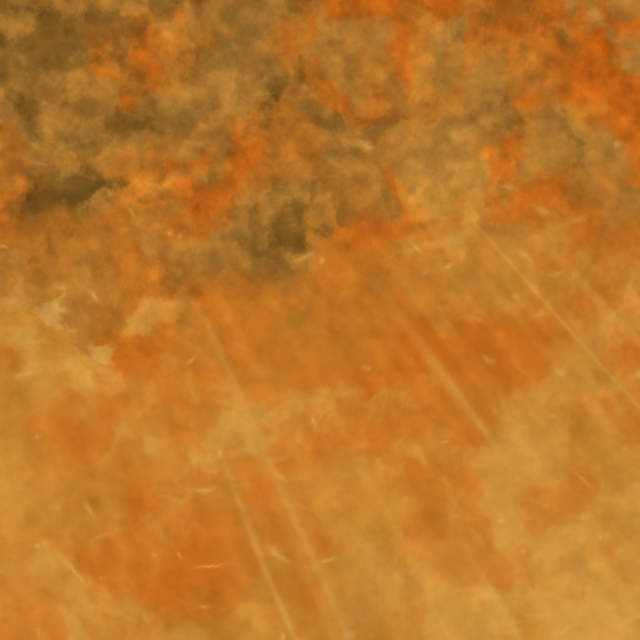
Give the GLSL for this texture, as a Shadertoy shader.

```glsl
// Weathered amber surface: mottled rust and olive stains above, smooth gold below.
// Layered value noise mixes the pigments; pale scratches fan out from a point
// beyond the upper left corner, and small chips are scattered on a jittered grid.

float hash(vec2 p) {
    return fract(sin(dot(p, vec2(127.1, 311.7))) * 43758.5453);
}

float noise(vec2 p) {
    vec2 i = floor(p), f = fract(p);
    f = f * f * (3.0 - 2.0 * f);
    return mix(mix(hash(i), hash(i + vec2(1, 0)), f.x),
               mix(hash(i + vec2(0, 1)), hash(i + vec2(1, 1)), f.x), f.y);
}

float fbm(vec2 p) {
    float sum = 0.0, amp = 0.5;
    for (int i = 0; i < 5; i++) {
        sum += amp * noise(p);
        p = mat2(1.6, 1.2, -1.2, 1.6) * p + 7.3;
        amp *= 0.55;
    }
    return sum / 1.055;
}

// Soft elliptical patch, tilted by an angle
float patchMask(vec2 p, vec2 center, vec2 size, float angle) {
    float c = cos(angle), s = sin(angle);
    vec2 q = mat2(c, -s, s, c) * (p - center) / size;
    return exp(-dot(q, q));
}

// Long pale scratches spreading from a distant apex
float scratches(vec2 p) {
    vec2 d = vec2(p.x + 0.24, 1.75 - p.y);
    float total = 0.0;
    for (int i = 0; i < 13; i++) {
        float k = float(i);
        float slope = 0.24 + 0.075 * k + 0.05 * (hash(vec2(k, 3.0)) - 0.5);
        float width = mix(0.003, 0.008, hash(vec2(k, 8.0)));
        float dist = (d.x / d.y - slope) * d.y / sqrt(1.0 + slope * slope);
        dist += 0.003 * (noise(vec2(k * 5.0, p.y * 9.0)) - 0.5);
        float along = smoothstep(0.3, 0.7, noise(vec2(k * 9.0, p.y * 5.0)));
        float start = 0.42 + 0.3 * hash(vec2(k, 5.0)) + 0.1 * p.x;
        along *= 1.0 - smoothstep(start - 0.2, start, p.y);
        total += along * exp(-dist * dist / (width * width)) * mix(0.35, 1.0, hash(vec2(k, 2.0)));
    }
    return min(total, 1.0);
}

// Small ragged chips, mostly lying near the horizontal
float chips(vec2 p) {
    p += 0.016 * (vec2(fbm(p * 38.0), fbm(p * 38.0 + 50.0)) - 0.5);
    vec2 cell = floor(p * 15.0);
    float total = 0.0;
    for (int y = -1; y <= 1; y++)
    for (int x = -1; x <= 1; x++) {
        vec2 id = cell + vec2(x, y);
        float seed = hash(id + 4.0);
        vec2 center = (id + vec2(hash(id + 11.0), hash(id + 23.0))) / 15.0;
        vec2 size = vec2(mix(0.004, 0.021, seed * seed), mix(0.003, 0.006, hash(id + 31.0)));
        float shape = patchMask(p, center, size, 1.6 * (hash(id + 47.0) - 0.65));
        total += shape * step(0.55, hash(id + 61.0)) * mix(0.3, 1.0, hash(id + 73.0));
    }
    return min(total, 1.0);
}

void mainImage(out vec4 fragColor, in vec2 fragCoord) {
    vec2 p = fragCoord / iResolution.xy;
    vec2 warp = vec2(fbm(p * 6.0), fbm(p * 6.0 + 31.0)) - 0.5;
    vec2 w = p + 0.1 * warp;
    float rough = smoothstep(0.36, 0.74, w.y + 0.25 * warp.x - 0.06 * p.x);
    float broad = fbm(w * 4.0 + 2.0), medium = fbm(w * 11.0 + 17.0);
    float fine = fbm(p * 42.0 + 5.0);

    // Golden ground, lighter toward the lower right
    vec3 color = mix(vec3(0.78, 0.46, 0.14), vec3(0.79, 0.53, 0.20),
                     smoothstep(0.36, 0.58, broad + 0.16 * (p.x - 0.4)));
    float light = smoothstep(0.48, 0.72, medium + 0.3 * (p.x - p.y - 0.1));
    color = mix(color, vec3(0.82, 0.60, 0.27), 0.7 * light);

    // Brown and rust mottling
    float brown = smoothstep(0.4, 0.62, fbm(w * 8.0 + 40.0) + 0.12 * rough - 0.05);
    color = mix(color, vec3(0.69, 0.42, 0.14), brown * mix(0.35, 0.8, rough));
    float rust = smoothstep(0.47, 0.66, fbm(w * 9.0 + 63.0) + 0.12 * (p.x - 0.5) * rough);
    color = mix(color, vec3(0.77, 0.38, 0.08), rust * mix(0.35, 0.75, rough));
    color = mix(color, vec3(0.73, 0.34, 0.06), 0.7 * patchMask(w, vec2(0.93, 0.98), vec2(0.16, 0.09), 0.0));

    // Olive film, then dark stains gathered in the upper left
    float corner = patchMask(w, vec2(0.05, 0.98), vec2(0.38, 0.24), -0.2);
    float olive = smoothstep(0.46, 0.64, fbm(w * 13.0 + 90.0) + 0.15 * corner);
    color = mix(color, vec3(0.66, 0.47, 0.20), olive * rough * 0.8);
    float stain = 0.55 * corner
        + patchMask(w, vec2(0.13, 0.71), vec2(0.13, 0.03), 0.15)
        + patchMask(w, vec2(0.41, 0.82), vec2(0.055, 0.022), 0.9)
        + 0.7 * patchMask(w, vec2(0.46, 0.65), vec2(0.07, 0.06), 0.0);
    stain *= smoothstep(0.32, 0.62, fbm(p * 24.0 + 12.0));
    stain += 0.35 * rough * smoothstep(0.54, 0.72, fbm(w * 17.0 + 120.0));
    color = mix(color, vec3(0.39, 0.27, 0.10), min(stain, 0.85));

    // Faint brushed grain, scratches and pale chips
    vec2 ray = vec2(p.x + 0.24, 1.75 - p.y);
    float brushed = noise(vec2(ray.x / ray.y * 75.0, length(ray) * 5.0)) - 0.5;
    color += vec3(0.05, 0.05, 0.03) * brushed * (1.0 - 0.7 * rough);
    color = mix(color, vec3(0.82, 0.62, 0.30), 0.6 * scratches(p));
    float worn = smoothstep(0.52, 0.7, fbm(w * vec2(12.0, 19.0) + 150.0));
    worn *= patchMask(w, vec2(0.14, 0.52), vec2(0.16, 0.14), -0.3);
    float chipped = chips(p) * (1.0 - 0.65 * smoothstep(0.6, 0.85, p.y));
    color = mix(color, vec3(0.86, 0.68, 0.37), max(0.65 * worn, 0.6 * chipped));

    // Soft fine mottling
    color *= 1.0 + (fine - 0.5) * mix(0.16, 0.42, rough);
    fragColor = vec4(clamp(color, 0.0, 1.0), 1.0);
}
```
